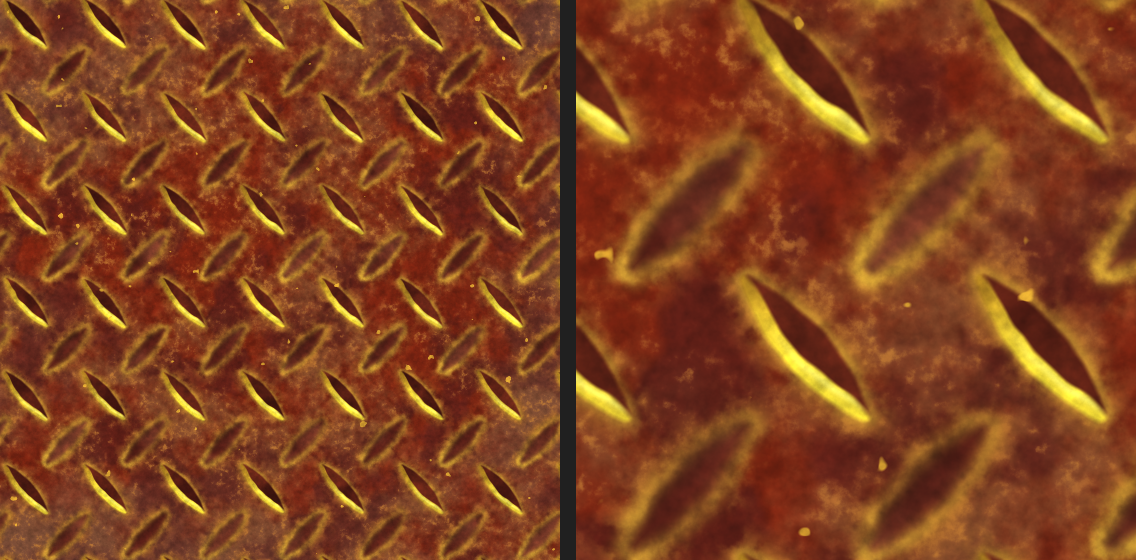
Left, the full canvas; right, a detail of the centre.
This texture is drawn by a Shadertoy shader. Its source:

```glsl
float hash(vec2 p) {
    vec3 q = fract(vec3(p.xyx) * 0.1031);
    q += dot(q, q.yzx + 33.33);
    return fract((q.x + q.y) * q.z);
}

float noise(vec2 p) {
    vec2 i = floor(p), f = fract(p);
    f = f * f * (3.0 - 2.0 * f);
    return mix(mix(hash(i), hash(i + vec2(1, 0)), f.x),
               mix(hash(i + vec2(0, 1)), hash(i + vec2(1, 1)), f.x), f.y);
}

float fbm(vec2 p) {
    float sum = 0.0, amp = 0.52;
    for (int i = 0; i < 5; i++) {
        sum += amp * noise(p);
        p = mat2(1.6, 1.2, -1.2, 1.6) * p + 7.3;
        amp *= 0.5;
    }
    return sum;
}

// Distance to a pointed lens lying along y
float lens(vec2 p, float halfLength, float halfWidth) {
    p = abs(p);
    float d = (halfLength * halfLength - halfWidth * halfWidth) / (2.0 * halfWidth);
    return (p.y - halfLength) * d > p.x * halfLength
        ? length(p - vec2(0.0, halfLength))
        : length(p + vec2(d, 0.0)) - d - halfWidth;
}

// Offset from the nearest lattice centre, with a little jitter per repeat
vec2 latticeOffset(vec2 uv, vec2 centre, out vec2 id) {
    vec2 pitch = vec2(0.1413, 0.1659);
    id = round((uv - centre) / pitch);
    vec2 jitter = vec2(hash(id + 3.1), hash(id + 8.7)) - 0.5;
    return uv - centre - id * pitch - jitter * 0.003;
}

float bell(float x, float width) {
    return exp(-x * x / (width * width));
}

void mainImage(out vec4 fragColor, in vec2 fragCoord) {
    vec2 uv = fragCoord / iResolution.xy;
    float broad = fbm(uv * 5.0 + 2.0);
    float blotch = fbm(uv * 18.0 + 11.0);
    float fine = fbm(uv * 75.0 + 31.0);
    float grit = fbm(uv * 190.0 + 67.0);
    float wobble = (noise(uv * 75.0) - 0.5) * 0.0025;

    // Rusty plate: red centre, greyer dust towards the borders
    float border = smoothstep(0.25, 0.7, length(uv - vec2(0.48, 0.53)));
    float dust = smoothstep(0.42, 0.72, 0.4 * broad + 0.4 * blotch + 0.2 * fine + 0.08 * border);
    vec3 color = mix(vec3(0.44, 0.11, 0.04), vec3(0.48, 0.26, 0.14), dust);
    color = mix(color, vec3(0.31, 0.09, 0.07), 0.75 * smoothstep(0.46, 0.64, fbm(uv * 15.0 + 53.0)));
    color = mix(color, vec3(0.42, 0.28, 0.22), 0.55 * border * smoothstep(0.35, 0.65, broad));
    float speckle = smoothstep(0.54, 0.76, 0.6 * fine + 0.4 * grit);
    color = mix(color, vec3(0.62, 0.40, 0.15), 0.7 * speckle * smoothstep(0.35, 0.65, blotch));

    // Rising studs: worn golden rim around a dark face
    vec2 id;
    vec2 p = latticeOffset(uv, vec2(0.1185, 0.874), id);
    vec2 along = normalize(vec2(0.68, 0.73));
    vec2 q = vec2(dot(p, vec2(along.y, -along.x)), dot(p, along));
    float wear = hash(id + 21.0);
    float d = lens(q, 0.047, 0.0085) - 0.0075 + wobble;
    color = mix(color, vec3(0.56, 0.33, 0.12), 0.75 * bell(max(d, 0.0), 0.015) * smoothstep(0.3, 0.65, fine));
    vec3 face = mix(vec3(0.30, 0.09, 0.06), vec3(0.44, 0.20, 0.13), smoothstep(0.3, 0.75, blotch + 0.3 * wear - 0.15));
    face *= 1.0 - 0.25 * smoothstep(0.004, -0.012, q.x);
    color = mix(color, face, smoothstep(0.002, -0.004, d));
    float rim = bell(d, 0.006) * (0.65 + 0.3 * wear) * (0.45 + 1.0 * fine);
    vec3 rimColor = mix(vec3(0.60, 0.41, 0.13), vec3(0.76, 0.58, 0.17), smoothstep(0.0, -0.06, q.y));
    color = mix(color, rimColor, clamp(rim, 0.0, 1.0));

    // Falling studs: shaded face with a glint on the lower left flank
    p = latticeOffset(uv, vec2(0.0456, 0.957), id);
    along = normalize(vec2(0.66, -0.75));
    q = vec2(dot(p, vec2(along.y, -along.x)), dot(p, along));
    wear = hash(id + 47.0);
    d = lens(q, 0.053, 0.0105) - 0.004 + wobble * 0.6;
    color = mix(color, vec3(0.57, 0.35, 0.12), 0.75 * bell(max(d, 0.0), 0.012) * smoothstep(0.25, 0.6, fine));
    color = mix(color, vec3(0.64, 0.45, 0.14), 0.75 * bell(d - 0.001, 0.0035) * (0.5 + fine));
    face = mix(vec3(0.20, 0.05, 0.03), vec3(0.39, 0.13, 0.07), smoothstep(0.25, 0.75, blotch));
    color = mix(color, face, smoothstep(0.001, -0.003, d));

    // The flank is what remains of the stud beside its shifted face
    float inner = lens(q + vec2(0.0085 + 0.002 * wear, 0.004), 0.056, 0.0125) - 0.002 + wobble;
    float flank = smoothstep(-0.001, 0.002, inner) * smoothstep(0.0025, -0.0015, d) * smoothstep(-0.004, 0.001, q.x);
    float shine = smoothstep(-0.055, 0.01, q.y + (fine - 0.5) * 0.03);
    vec3 glint = mix(vec3(0.64, 0.47, 0.10), vec3(0.95, 0.87, 0.19), shine * (0.75 + 0.25 * wear));
    color = mix(color, glint, flank * (0.85 + 0.15 * wear));
    float hot = bell(inner - 0.004, 0.0025) * smoothstep(-0.03, 0.02, q.y) * flank;
    color = mix(color, vec3(1.0, 0.97, 0.42), 0.7 * hot);

    // Scattered flecks of chipped yellow
    vec2 cell = floor(uv * 24.0);
    vec2 spot = 0.2 + 0.6 * vec2(hash(cell + 5.0), hash(cell + 71.0));
    float radius = mix(0.02, 0.13, pow(hash(cell + 13.0), 4.0));
    float reach = length(fract(uv * 24.0) - spot) + (noise(uv * 200.0) - 0.5) * 0.16;
    float fleck = step(0.86, hash(cell + 91.0)) * smoothstep(radius + 0.03, radius - 0.03, reach);
    color = mix(color, vec3(0.85, 0.65, 0.17), 0.85 * fleck);

    // Fine grime and grain
    color *= 0.66 + 0.42 * fine + 0.3 * grit;
    color += vec3(0.03, 0.025, 0.025);
    fragColor = vec4(clamp(color, 0.0, 1.0), 1.0);
}
```
